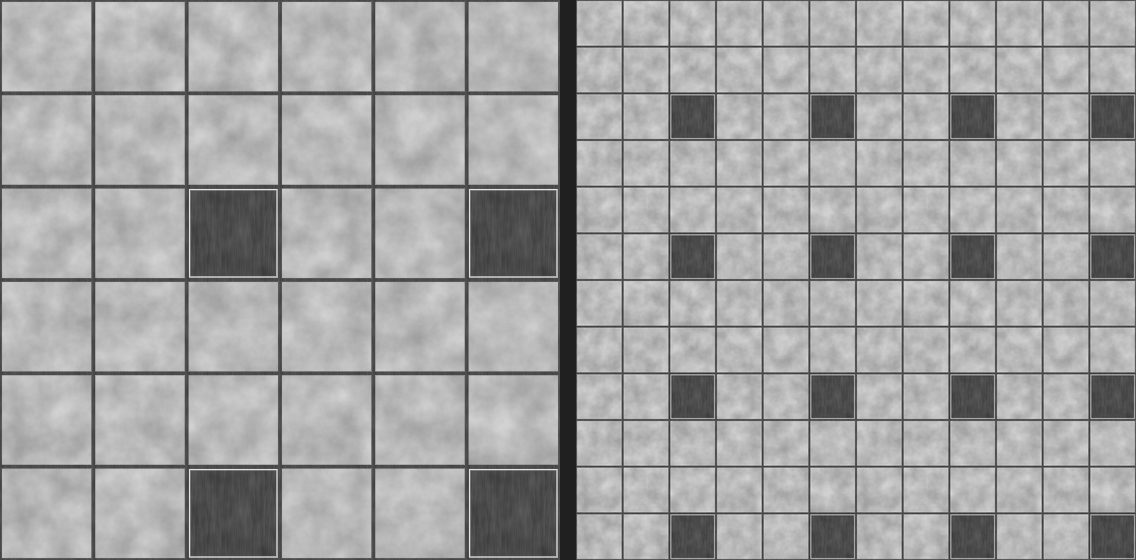
Left: one tile. Right: repeated 2 by 2.
This pattern is drawn by a Shadertoy shader. Its source:

```glsl
// Square floor of cloudy pale grey tiles with dark streaked joints; every third
// tile both ways is a dark inlay with a thin white frame. Wrapping gradient
// noise, seeded per tile for the clouds and shared by all the dark areas.

#define TILES 6.0              // tiles across and down
#define INLAY_STEP 3.0         // tiles between dark inlays
#define INLAY_CELL vec2(2, 0)  // place of the inlay within each step
#define JOINT 0.0205           // half joint width, in tiles
#define FRAME_INSET 0.032      // frame centre line from the tile boundary
#define FRAME_HALF 0.0065      // half frame width
#define PALE 0.727             // mean grey of pale tiles
#define PALE_VARIATION 0.13
#define DARK 0.292             // mean grey of joints and inlays
#define DARK_VARIATION 0.065
#define FRAME_GREY 0.95
#define CLOUD_SCALE 2.6        // cloud lumps per tile

float hash(vec2 cell, float seed) {
    uvec3 q = uvec3(cell, seed) * 1664525u + 1013904223u;
    q.x += q.y * q.z;
    q.y += q.z * q.x;
    q.z += q.x * q.y;
    q ^= q >> 16u;
    q.x += q.y * q.z;
    return float(q.x >> 8u) / 16777216.0;
}

// Contribution of one lattice corner
float corner(vec2 cell, vec2 offset, vec2 period, float seed) {
    float angle = 6.28318 * hash(mod(cell, period), seed);
    return dot(vec2(cos(angle), sin(angle)), offset);
}

// Gradient noise that wraps after a whole number of lattice cells
float gradientNoise(vec2 p, vec2 period, float seed) {
    vec2 i = floor(p), f = p - i;
    vec2 u = f * f * f * (f * (f * 6.0 - 15.0) + 10.0);
    vec2 e = vec2(1, 0);
    float low = mix(corner(i, f, period, seed),
                    corner(i + e.xy, f - e.xy, period, seed), u.x);
    float high = mix(corner(i + e.yx, f - e.yx, period, seed),
                     corner(i + e.xx, f - e.xx, period, seed), u.x);
    return mix(low, high, u.y);
}

float fbm(vec2 p, vec2 period, float seed) {
    float sum = 0.0, amplitude = 1.0;
    for (int octave = 0; octave < 5; octave++) {
        sum += amplitude * gradientNoise(p, period, seed);
        p *= 2.0;
        period *= 2.0;
        amplitude *= 0.5;
        seed += 64.0;
    }
    return sum;
}

// Soft clouds, different on every tile
float paleTile(vec2 local, vec2 tile) {
    float seed = 1.0 + tile.x + TILES * tile.y;
    vec2 start = vec2(hash(tile, 500.0), hash(tile, 501.0));
    float clouds = fbm(local * CLOUD_SCALE + start, vec2(8), seed);
    return PALE + PALE_VARIATION * clouds;
}

// Blotches with fine vertical streaks, wrapping on each tile
float darkSurface(vec2 local) {
    vec2 fine = vec2(56, 6), broad = vec2(23, 3);
    float blotches = fbm(local * 4.0, vec2(4), 600.0);
    float streaks = 0.7 * gradientNoise(local * fine, fine, 601.0)
                  + 0.7 * gradientNoise(local * broad, broad, 602.0);
    return DARK + DARK_VARIATION * (0.8 * blotches + streaks);
}

void mainImage(out vec4 fragColor, in vec2 fragCoord) {
    vec2 p = fragCoord / iResolution.xy * TILES;
    vec2 tile = mod(floor(p), TILES), local = fract(p);
    float soft = 0.75 * TILES / min(iResolution.x, iResolution.y);

    // Distance to the nearest tile boundary
    vec2 toSide = min(local, 1.0 - local);
    float edge = min(toSide.x, toSide.y);

    float grey = darkSurface(local);
    if (mod(tile, INLAY_STEP) == INLAY_CELL) {
        float frame = abs(edge - FRAME_INSET) - FRAME_HALF;
        grey = mix(grey, FRAME_GREY, 1.0 - smoothstep(-soft, soft, frame));
    } else {
        float face = smoothstep(-soft, soft, edge - JOINT);
        grey = mix(grey, paleTile(local, tile), face);
    }
    fragColor = vec4(vec3(grey), 1.0);
}
```
